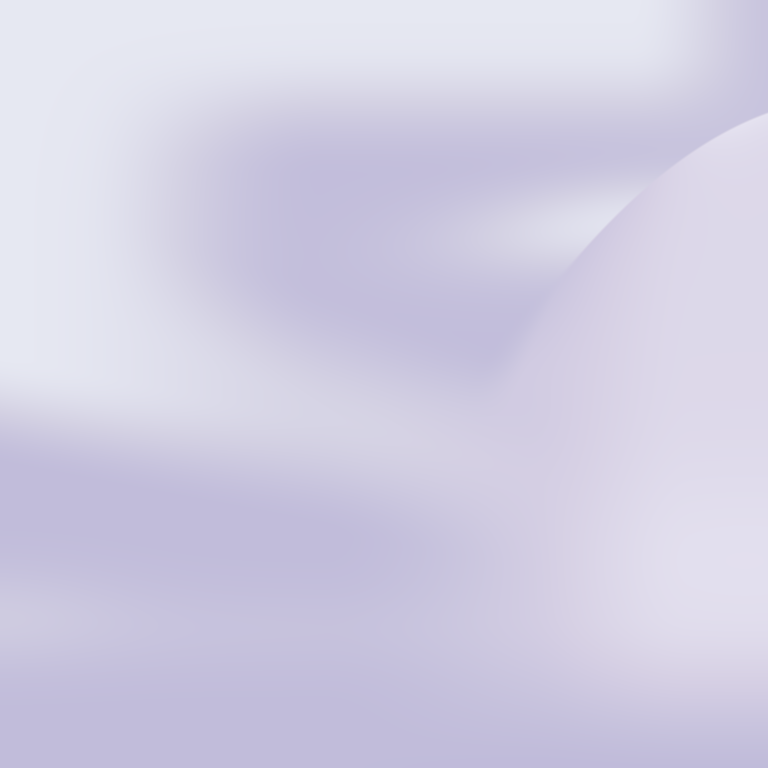
This background is drawn by a three.js fragment shader. Its source:

```glsl
varying vec2 vUv;

const vec3 DARK_LILAC = vec3(0.745, 0.725, 0.850);
const vec3 MID_LILAC = vec3(0.830, 0.820, 0.890);
const vec3 PALE_MIST = vec3(0.910, 0.920, 0.955);
const vec3 FOLD_TINT = vec3(0.012, -0.002, 0.006);

const float HOOK_TONE = 0.09;
const float BAND_TONE = 0.06;
const float CORNER_TONE = 0.22;
const float GLOW_TONE = 0.85;
const vec2 GLOW_CENTER = vec2(0.82, 0.71);
const vec2 GLOW_RADIUS = vec2(0.22, 0.06);
const vec2 FOLD_LIGHT_CENTER = vec2(0.97, 0.27);
const vec2 FOLD_LIGHT_RADIUS = vec2(0.30, 0.13);
const float EDGE_SHARP = 0.002;
const float EDGE_SOFT = 0.030;

float softBlob(vec2 p, vec2 center, vec2 radius) {
  vec2 q = (p - center) / radius;
  return exp(-dot(q, q));
}

// Approximate distance inside the curved fold, positive below its rim
float foldDistance(vec2 p) {
  float d = 1.0 - p.x;
  float bend = max(d - 0.25, 0.0);
  float rimY = 0.853 - 0.36 * d - 1.6 * d * d - 30.0 * bend * bend * bend;
  float slope = 0.36 + 3.2 * d + 90.0 * bend * bend;
  return (rimY - p.y) / sqrt(1.0 + slope * slope);
}

// Pale mist crossed by a hook of shade and a low dark band
float backdropTone(vec2 p) {
  float fade = smoothstep(0.0, 0.45, p.x) * (1.0 - smoothstep(0.7, 1.0, p.y));
  float tone = mix(0.95, 0.55, fade);

  // Hook and the light caught inside it
  float armY = 0.63 - 0.35 * (p.x - 0.42);
  float hook = smoothstep(0.10, 0.42, p.x)
    * (1.0 - smoothstep(0.77, 0.94, p.y))
    * smoothstep(armY - 0.17, armY, p.y);
  tone = mix(tone, HOOK_TONE, hook);
  vec2 tilted = p - vec2(0.0, 0.1 * (p.x - GLOW_CENTER.x));
  tone = mix(tone, GLOW_TONE, softBlob(tilted, GLOW_CENTER, GLOW_RADIUS));

  // Shaded upper right corner
  float corner = smoothstep(0.82, 1.02, p.x) * smoothstep(0.74, 0.86, p.y);
  tone = mix(tone, CORNER_TONE, corner);

  // Low band with faint light through its middle
  float bandY = 0.465 - 0.2 * p.x;
  float band = 1.0 - smoothstep(bandY - 0.075, bandY + 0.075, p.y);
  float bandTone = BAND_TONE
    + 0.24 * softBlob(p, vec2(-0.02, 0.20), vec2(0.18, 0.065))
    + 0.12 * softBlob(p, vec2(0.35, 0.18), vec2(0.6, 0.06));
  return mix(tone, bandTone, band);
}

float foldTone(vec2 p, float inside) {
  float tone = mix(0.40, 0.64, smoothstep(0.68, 0.90, p.x));
  tone += 0.15 * softBlob(p, FOLD_LIGHT_CENTER, FOLD_LIGHT_RADIUS);

  // Shade beneath the rim turns to light toward the right
  float depth = max(inside, 0.0);
  float upper = smoothstep(0.48, 0.62, p.y);
  float rimLight = smoothstep(0.82, 0.98, p.x);
  tone -= 0.18 * exp(-depth / 0.05) * upper * (1.0 - rimLight);
  tone += 0.22 * exp(-depth / 0.025) * upper * rimLight;
  return tone * smoothstep(-0.04, 0.20, p.y);
}

void main() {
  vec2 p = vUv;
  float inside = foldDistance(p);

  // Crisp rim above, dissolving into a broad blend below
  float edge = mix(EDGE_SOFT, EDGE_SHARP, smoothstep(0.50, 0.68, p.y));
  float crisp = smoothstep(-edge, edge, inside);
  float broad = smoothstep(0.42, 0.78, p.x);
  float fold = mix(broad, crisp, smoothstep(0.42, 0.54, p.y));

  float tone = mix(backdropTone(p), foldTone(p, inside), fold);
  vec3 color = mix(DARK_LILAC, MID_LILAC, clamp(tone * 2.0, 0.0, 1.0));
  color = mix(color, PALE_MIST, clamp(tone * 2.0 - 1.0, 0.0, 1.0));
  color += FOLD_TINT * fold * smoothstep(0.1, 0.5, tone);
  gl_FragColor = vec4(color, 1.0);
}
```
